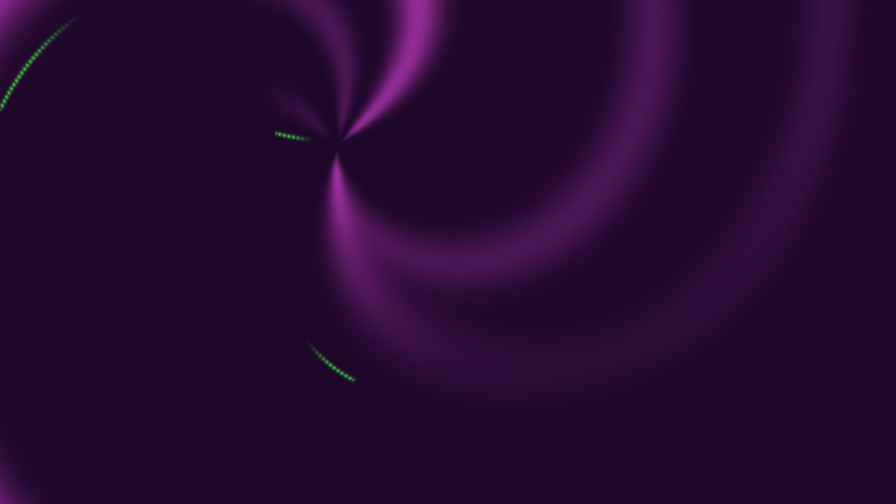
Write a WebGL 2 fragment shader that draws this background.

```glsl
#version 300 es
precision highp float;
// A dark violet field with glowing spiral arms that twist out of one hub.
// Each arm is a Gaussian around an angle that grows with the hub distance;
// thin bent streaks of green dots are laid over the arms.
uniform vec2 u_resolution;
out vec4 fragColor;

const float TAU = 6.2831853;
const vec2 HUB = vec2(0.669, 0.711);
const vec3 NIGHT = vec3(0.118, 0.027, 0.165);
const vec3 ORCHID = vec3(0.60, 0.185, 0.61);
const vec3 GREEN = vec3(0.25, 0.72, 0.27);

float hash(vec2 cell) {
    return fract(sin(dot(cell, vec2(127.1, 311.7))) * 43758.545);
}

float bell(float x, float width) {
    return exp(-x * x / (width * width));
}

// Spiral arm: bend holds start angle, linear and quadratic twist.
float arm(vec2 polar, vec3 bend, float width) {
    float r = polar.x;
    float away = polar.y - (bend.x + bend.y * r + bend.z * r * r);
    away -= TAU * round(away / TAU);
    return bell(away, width);
}

// Outer arc whose radius grows with the angle, measured across its width.
float outerArc(vec2 polar, float radius, float growth, float width) {
    float turn = mod(polar.y, TAU);
    float inside = smoothstep(2.1, 2.5, turn) * (1.0 - smoothstep(4.1, 4.4, turn));
    return inside * bell(polar.x - radius - growth * (turn - 2.635), width);
}

// Dotted bow from a to b that thins out towards b.
float streak(vec2 p, vec2 a, vec2 b, float bow, float thickness) {
    float span = length(b - a);
    vec2 along = (b - a) / span;
    vec2 q = vec2(dot(p - a, along), dot(p - a, vec2(-along.y, along.x)));
    float t = q.x / span;
    float away = q.y - 4.0 * bow * t * (1.0 - t);
    float ends = smoothstep(-0.02, 0.03, t) * (1.0 - smoothstep(0.35, 1.0, t));
    float dots = 0.72 + 0.28 * cos(TAU * q.x / 0.0093);
    return bell(away, thickness) * ends * dots;
}

float spiralGlow(vec2 polar) {
    float r = polar.x;
    float nearHub = 1.0 - smoothstep(0.36, 0.48, r);
    float lowFade = 0.68 * bell(r, 0.33) + 0.09 + 0.13 * smoothstep(0.65, 1.0, r);

    float glow = 0.92 * nearHub * arm(polar, vec3(0.733, 0.0, 3.02), 0.17);
    glow += 0.36 * nearHub * arm(polar, vec3(1.36, 0.0, 4.6), 0.17);
    glow += 0.20 * (1.0 - smoothstep(0.07, 0.22, r)) * arm(polar, vec3(2.32, 0.7, 0.0), 0.22);
    glow += lowFade * arm(polar, vec3(-1.64, 0.54, 1.33), 0.19);
    glow += 0.36 * arm(polar, vec3(-1.64, 2.22, 1.13), 0.23);
    glow *= smoothstep(0.0, 0.06, r);
    return glow + 0.95 * outerArc(polar, 0.727, 0.225, 0.075);
}

void main() {
    // Canvas height is one unit.
    vec2 p = gl_FragCoord.xy / u_resolution.y;
    vec2 fromHub = p - HUB;
    vec2 polar = vec2(length(fromHub), atan(fromHub.y, fromHub.x));

    // Arms with a faint grain
    float grain = hash(floor(p * 288.0)) - 0.5;
    float glow = spiralGlow(polar) * (1.0 + 0.05 * grain);
    vec3 color = mix(NIGHT, ORCHID, clamp(glow, 0.0, 1.0));

    // Green streaks
    float spark = streak(p, vec2(0.0, 0.782), vec2(0.18, 0.985), 0.019, 0.0045);
    spark += streak(p, vec2(0.703, 0.245), vec2(0.602, 0.333), 0.008, 0.004);
    spark += streak(p, vec2(0.546, 0.736), vec2(0.627, 0.722), -0.002, 0.004);
    color = mix(color, GREEN, clamp(spark, 0.0, 1.0));

    fragColor = vec4(color, 1.0);
}
```
